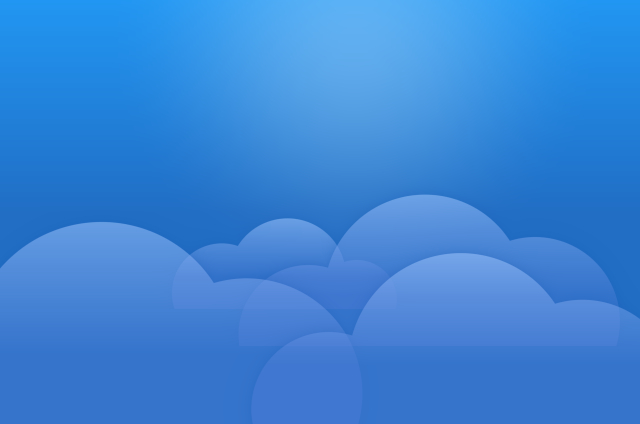
This background is drawn by a Shadertoy shader. Its source:

```glsl
// Translucent layered clouds under a blue sky with a soft light near the top.
// Each cloud is a union of three discs cut by a flat base, filled with a
// vertical gradient and surrounded by a faint shadow.

float disc(vec2 p, vec3 circle) {
    return length(p - circle.xy) - circle.z;
}

// Discs are (centre.x, centre.y, radius); the middle one sets the gradient.
vec3 addCloud(vec3 color, vec2 p, vec3 left, vec3 middle, vec3 right, float base) {
    float pixel = 1.0 / iResolution.y;
    float d = min(disc(p, middle), min(disc(p, left), disc(p, right)));
    float aboveBase = smoothstep(-0.5 * pixel, 0.5 * pixel, p.y - base);
    float inside = (1.0 - smoothstep(-0.7 * pixel, 0.7 * pixel, d)) * aboveBase;

    // Shadow outside the rim
    float shadow = 0.2 * exp(-max(d, 0.0) / 0.014) * (1.0 - inside) * aboveBase;
    color = mix(color, vec3(0.10, 0.36, 0.70), shadow);

    // Pale crown fading into a deeper body
    float depth = clamp((middle.y + middle.z - p.y) / middle.z, 0.0, 1.0);
    vec3 fill = mix(vec3(0.58, 0.74, 0.97), vec3(0.29, 0.48, 0.83), depth);
    return mix(color, fill, inside * mix(0.6, 0.5, depth));
}

vec3 sky(vec2 p) {
    vec3 color = mix(vec3(0.13, 0.43, 0.77), vec3(0.13, 0.59, 0.95),
                     clamp((p.y - 0.5) / 0.5, 0.0, 1.0));
    float glow = 1.0 - smoothstep(0.0, 0.58, distance(p, vec2(0.83, 0.90)));
    return mix(color, vec3(1.0), 0.28 * glow);
}

void mainImage(out vec4 fragColor, in vec2 fragCoord) {
    // Canvas height is one unit, width one and a half
    vec2 p = fragCoord / iResolution.xy * vec2(1.5, 1.0);
    vec3 color = sky(p);

    // Far clouds
    color = addCloud(color, p, vec3(0.520, 0.309, 0.117), vec3(0.674, 0.348, 0.137),
                     vec3(0.836, 0.293, 0.094), 0.271);
    color = addCloud(color, p, vec3(0.723, 0.211, 0.164), vec3(0.996, 0.305, 0.236),
                     vec3(1.254, 0.242, 0.199), 0.184);

    // Near clouds, whose bases lie below the canvas
    color = addCloud(color, p, vec3(0.0, 0.0, 0.2), vec3(0.238, 0.164, 0.3125),
                     vec3(0.578, 0.072, 0.2715), -0.1);
    color = addCloud(color, p, vec3(0.771, 0.035, 0.182), vec3(1.080, 0.139, 0.264),
                     vec3(1.365, 0.070, 0.223), -0.1);

    fragColor = vec4(color, 1.0);
}
```
